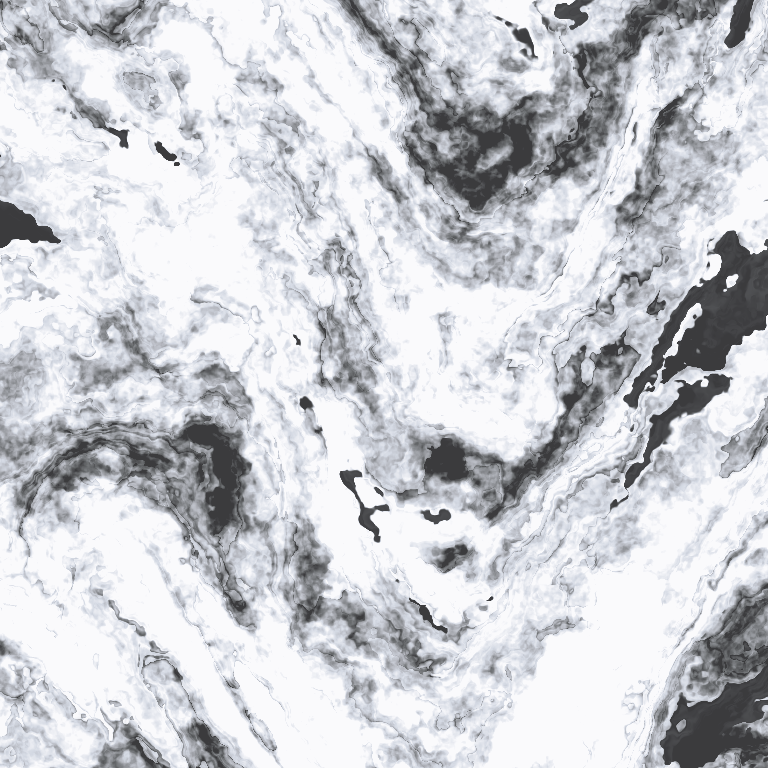
Give the GLSL for this texture, as a WebGL 2 fragment shader.

```glsl
#version 300 es
precision highp float;

uniform vec2 u_resolution;
out vec4 fragColor;

vec3 hash3(vec2 p) {
    vec3 q = fract(p.xyx * vec3(0.1031, 0.1030, 0.0973));
    q += dot(q, q.yxz + 33.33);
    return fract((q.xxy + q.yzz) * q.zyx);
}

// Smooth cellular noise: cell values blended by distance, from -1 to 1
float cells(vec2 p) {
    vec2 base = floor(p);
    float total = 0.0, weight = 0.0;
    for (int y = -1; y <= 1; y++) {
        for (int x = -1; x <= 1; x++) {
            vec2 cell = base + vec2(x, y);
            vec3 h = hash3(cell + 200.0);
            vec2 d = cell + 0.1 + 0.8 * h.xy - p;
            float w = exp(-7.0 * dot(d, d));
            total += w * (2.0 * h.z - 1.0);
            weight += w;
        }
    }
    return total / weight;
}

// Octaves of cellular noise, scaled to a spread of about one
float layers(vec2 p, int octaves) {
    float total = 0.0, power = 0.0, gain = 1.0;
    for (int i = 0; i < octaves; i++) {
        total += gain * cells(p);
        power += gain * gain;
        gain *= 0.62;
        p = p * 2.03 + vec2(17.3, 9.1);
    }
    return total / (0.44 * sqrt(power));
}

// Strata bent into a shallow valley, then folded by layered sines
vec2 fold(vec2 p) {
    p.y -= 0.6 * sqrt((p.x - 0.64) * (p.x - 0.64) + 0.01);
    float freq = 6.0;
    for (int i = 0; i < 5; i++) {
        p += 0.58 / freq * sin(freq * p.yx + vec2(1.3, 4.1) * float(i + 1));
        freq *= 1.6;
    }
    return p;
}

// Dark line with one crisp side and one fading side
float vein(float d) {
    return smoothstep(-0.1, 0.08, d) * exp(-2.8 * max(d, 0.0));
}

vec3 stoneColour(float tone) {
    vec3 shades[6] = vec3[6](
        vec3(0.23, 0.23, 0.24), vec3(0.42, 0.43, 0.44), vec3(0.57, 0.58, 0.60),
        vec3(0.71, 0.72, 0.75), vec3(0.83, 0.85, 0.89), vec3(0.98, 0.98, 0.99));
    float stops[6] = float[6](-1.85, -1.23, -0.82, -0.41, 0.08, 0.9);
    vec3 colour = shades[0];
    for (int i = 1; i < 6; i++) {
        float t = (tone - stops[i - 1]) / (stops[i] - stops[i - 1]);
        colour = mix(colour, shades[i], clamp(t, 0.0, 1.0));
    }
    return colour;
}

void main() {
    vec2 uv = gl_FragCoord.xy / u_resolution.y;

    // Ragged flow
    vec2 p = fold(uv);
    p += 0.017 * vec2(layers(uv * 13.0 + 3.0, 4), layers(uv * 13.0 + 41.0, 4));

    // Broad clouds, crisp brushed dabs, grit and fine grain
    float clouds = layers(p * vec2(4.2, 5.6) + 5.0, 5);
    float dabs = layers(p * vec2(11.0, 24.0) + 60.0, 4);
    float crisp = smoothstep(-0.35, 0.35, layers(p * vec2(8.0, 13.0) + 170.0, 4)) - 0.5;
    float grit = layers(uv * 42.0 + 11.0, 3);
    float grain = layers(uv * 130.0, 2);
    float rough = smoothstep(-1.0, 1.0, layers(uv * 4.5 + 23.0, 2));
    float tone = 0.28 + 0.82 * clouds + 0.26 * dabs + 0.42 * crisp;
    tone += rough * 0.3 * grit + 0.13 * grain;

    // Veins, strong in some regions and finer in others
    float region = smoothstep(-0.9, 0.8, layers(uv * 3.5 + 80.0, 2));
    tone -= 1.7 * region * vein(layers(p * vec2(4.0, 6.0) + 31.0, 4));
    tone -= 1.2 * (1.0 - region) * vein(layers(p * vec2(6.0, 9.0) + 97.0, 4));

    // Solid charcoal patches with clean edges
    float patches = layers(p * vec2(4.0, 5.5) + 140.0, 3);
    tone = mix(tone, -1.85 + 0.12 * dabs, smoothstep(1.5, 1.62, patches));

    fragColor = vec4(stoneColour(tone), 1.0);
}
```
